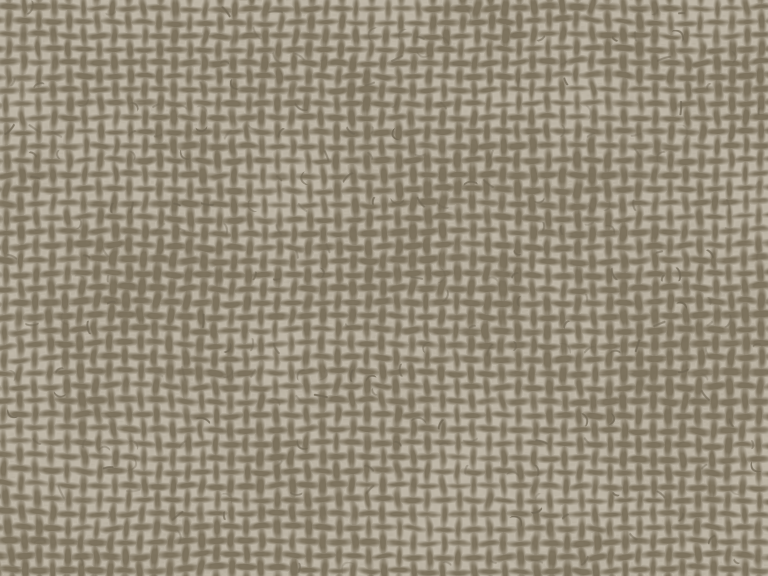
Reproduce this texture procedurally as a WebGL 1 fragment shader.

```glsl
precision highp float;
// Coarse plain-weave linen: soft brown threads pass over and under each other
// around pale square gaps. Each thread wanders and varies in width and tone;
// broad blotches, fibre grain and a few loose hairs give the cloth its wear.

uniform vec2 u_resolution;

#define THREADS vec2(51.0, 41.0)
#define WARP_HALF_WIDTH 0.215
#define WEFT_HALF_WIDTH 0.205
#define EDGE_SOFTNESS 0.17
#define WANDER 0.24
#define UNDER_STRENGTH 0.60
#define HAIR_ROWS 24.0
#define HAIR_CHANCE 0.32
#define GAP_COLOR vec3(0.745, 0.715, 0.655)
#define THREAD_COLOR vec3(0.490, 0.450, 0.368)

const float PI = 3.14159265;

float hash(vec2 p) {
  vec3 q = fract(vec3(p.xyx) * 0.1031);
  q += dot(q, q.yzx + 33.33);
  return fract((q.x + q.y) * q.z);
}

float noise(vec2 p) {
  vec2 i = floor(p), f = fract(p);
  f = f * f * (3.0 - 2.0 * f);
  return mix(mix(hash(i), hash(i + vec2(1.0, 0.0)), f.x),
             mix(hash(i + vec2(0.0, 1.0)), hash(i + vec2(1.0, 1.0)), f.x), f.y);
}

// Darkness of one thread; across is the offset from its centre line,
// along the position on it, lift is +1 on top of a crossing and -1 below.
float threadInk(float across, float along, float id, float lift, float halfWidth, float blotch) {
  float bend = noise(vec2(along * 0.85, id * 7.31 + 3.0)) - 0.5;
  float slub = noise(vec2(along * 0.32 + 40.0, id * 5.17)) - 0.5;
  float tone = noise(vec2(along * 0.7 + 90.0, id * 3.73)) - 0.5;
  float d = abs(across - WANDER * bend);
  float w = halfWidth * (1.0 + 0.14 * lift + 0.42 * slub + 0.45 * blotch);
  float cover = 1.0 - smoothstep(w - EDGE_SOFTNESS, w + EDGE_SOFTNESS, d);
  float strength = mix(UNDER_STRENGTH, 1.0, smoothstep(-0.9, 0.6, lift));
  return cover * (strength + 0.22 * tone);
}

// Short curved hairs scattered one per cell of a jittered grid.
float looseHairs(vec2 uv) {
  vec2 p = uv * HAIR_ROWS, cell = floor(p);
  vec2 jitter = vec2(hash(cell + 11.0), hash(cell + 27.0)) - 0.5;
  vec2 q = fract(p) - 0.5 - 0.35 * jitter;
  float angle = 2.0 * PI * hash(cell + 43.0);
  float c = cos(angle), s = sin(angle);
  q = vec2(c * q.x + s * q.y, c * q.y - s * q.x);
  q.y += (hash(cell + 61.0) - 0.5) * 5.0 * q.x * q.x;
  float reach = mix(0.10, 0.27, hash(cell + 83.0));
  float d = length(vec2(max(abs(q.x) - reach, 0.0), q.y));
  float soft = 0.025 + HAIR_ROWS / u_resolution.y;
  float present = step(1.0 - HAIR_CHANCE, hash(cell + 7.0));
  return present * mix(0.25, 0.85, hash(cell + 97.0)) * (1.0 - smoothstep(0.01, 0.01 + soft, d));
}

void main() {
  vec2 uv = gl_FragCoord.xy / u_resolution;
  vec2 plane = uv * vec2(4.0 / 3.0, 1.0);

  // Slow distortion of the whole cloth
  vec2 p = uv * THREADS;
  p += 0.5 * (vec2(noise(plane * 5.0), noise(plane * 5.0 + 31.0)) - 0.5);
  vec2 id = floor(p);
  vec2 f = fract(p) - 0.5;

  // Broad uneven density
  float blotch = 0.6 * noise(plane * 6.0 + 12.0) + 0.4 * noise(plane * 17.0 + 50.0) - 0.5;

  // Alternating over and under at every crossing
  float side = 1.0 - 2.0 * mod(id.x + id.y, 2.0);
  float weft = threadInk(f.y, p.x, id.y, side * cos(PI * f.x), WEFT_HALF_WIDTH, blotch);
  float warp = threadInk(f.x, p.y, id.x + 200.0, -side * cos(PI * f.y), WARP_HALF_WIDTH, blotch);
  float ink = max(weft, warp) + 0.18 * min(weft, warp);

  // Fibre grain runs along whichever thread is uppermost
  float grain = mix(noise(p * vec2(9.0, 2.5)), noise(p * vec2(2.5, 9.0)), step(warp, weft)) - 0.5;
  ink += 0.13 * grain + 0.16 * blotch + 0.02;
  ink = clamp(ink, 0.0, 1.0);

  vec3 color = mix(GAP_COLOR, THREAD_COLOR, ink);
  color = mix(color, THREAD_COLOR * 0.90, looseHairs(plane));
  color *= 1.0 + 0.025 * (noise(p * 4.0 + 70.0) - 0.5);
  gl_FragColor = vec4(color, 1.0);
}
```
